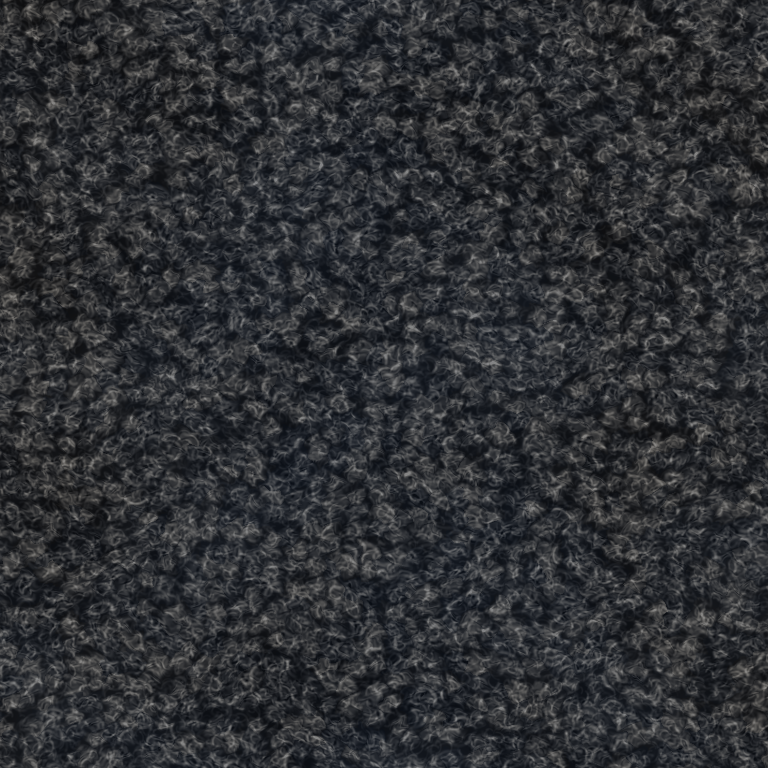
Write a Shadertoy shader that draws this texture.

```glsl
vec3 hash3(vec2 p) {
    vec3 q = fract(vec3(p.xyx) * vec3(0.1031, 0.1030, 0.0973));
    q += dot(q, q.yxz + 33.33);
    return fract((q.xxy + q.yzz) * q.zyx);
}

mat2 rotation(float a) {
    return mat2(cos(a), sin(a), -sin(a), cos(a));
}

// Loose curled hairs: one short arc per cell, mostly lying flat
float curledHairs(vec2 p, float seed) {
    vec2 cell = floor(p);
    float light = 0.0;
    for (int y = -1; y <= 1; y++)
    for (int x = -1; x <= 1; x++) {
        vec2 id = cell + vec2(x, y);
        vec3 place = hash3(id + seed);
        vec3 shape = hash3(id + seed + 57.0);
        float angle = 1.57 + (shape.x - 0.5) * 2.6;
        vec2 facing = vec2(cos(angle), sin(angle)) * (place.z < 0.35 ? -1.0 : 1.0);
        float radius = mix(0.3, 0.9, shape.y);
        vec2 v = p - id - place.xy + facing * radius;
        float len = length(v);
        float line = 1.0 - smoothstep(0.0, 0.19, abs(len - radius));
        float span = smoothstep(0.4, 0.8, dot(v, facing) / max(len, 0.001));
        light = max(light, line * span * mix(0.25, 1.0, shape.z));
    }
    return light;
}

// Tufts: x = dome height, y = strand wave, z = random shade
vec3 woolTufts(vec2 p) {
    vec2 cell = floor(p);
    vec3 tuft = vec3(-1.0, 0.0, 0.5);
    float top = -9.0;
    for (int y = -1; y <= 1; y++)
    for (int x = -1; x <= 1; x++) {
        vec2 id = cell + vec2(x, y);
        vec3 place = hash3(id + 11.0);
        vec3 shape = hash3(id + 83.0);
        vec2 d = p - id - 0.5 - (place.xy - 0.5) * 0.7;
        d = rotation((shape.x - 0.5) * 0.9) * d;
        d /= vec2(0.53, 0.49) * mix(0.75, 1.2, shape.y);
        float dome = 1.0 - dot(d, d);
        float height = dome + place.z * 0.35;
        if (height > top) {
            top = height;
            float bow = d.y + (shape.z - 0.25) * 0.7 * d.x * d.x;
            float strands = sin(bow * 10.0 + 1.5 * sin(d.x * 4.0 + place.z * 6.0) + shape.y * 6.28);
            strands *= 0.6 + 0.4 * sin(d.x * 5.0 + d.y * 4.0 + shape.x * 6.28);
            tuft = vec3(dome, strands, shape.z);
        }
    }
    return tuft;
}

void mainImage(out vec4 fragColor, in vec2 fragCoord) {
    vec2 uv = fragCoord / iResolution.xy;

    // Uneven rows and frayed tuft outlines
    vec2 p = uv + 0.004 * sin(uv.yx * vec2(31.0, 27.0) + 2.0 * sin(uv * 13.0));
    vec2 frayed = p + 0.0028 * sin(uv.yx * vec2(273.0, 241.0) + 2.5 * sin(uv * vec2(151.0, 167.0)));
    vec3 tuft = woolTufts(frayed * vec2(38.0, 41.0));
    float body = smoothstep(-0.75, 0.85, tuft.x);

    // Bright hairs at four scales, dark ones between them
    float hairs = curledHairs(p * 46.0, 5.0);
    hairs += 0.9 * curledHairs(rotation(0.3) * p * 58.0, 131.0);
    hairs += 0.8 * curledHairs(rotation(-0.4) * p * 72.0 + 90.0, 277.0);
    hairs += 0.7 * curledHairs(rotation(0.15) * p * 85.0 + 40.0, 419.0);
    float darkHairs = curledHairs(rotation(-0.2) * p * 60.0 + 70.0, 613.0);

    // Broad patches of wear, with smaller ones inside
    float patches = sin(uv.x * 9.0 + 2.0 * sin(uv.y * 7.0)) * sin(uv.y * 11.0 + 1.5 * sin(uv.x * 8.0));
    float clumps = sin(uv.x * 43.0 + 2.0 * sin(uv.y * 29.0)) * sin(uv.y * 47.0 + 2.0 * sin(uv.x * 33.0));

    float value = 0.07 + 0.105 * body;
    value += body * (0.055 * tuft.y + 0.09 * (tuft.z - 0.5));
    value += 0.19 * hairs * mix(0.4, 1.0, body) - 0.09 * darkHairs * body;
    value += 0.014 * patches + 0.014 * clumps;
    value = clamp(value, 0.055, 0.52);

    // Blue shadows, warm grey wool
    vec3 color = value + vec3(-0.010, 0.0, 0.018) * (1.0 - smoothstep(0.12, 0.4, value));
    float warmth = 0.5 * (tuft.z - 0.5) + abs(uv.x - 0.5) - 0.25 - 0.3 * patches;
    color += vec3(0.016, 0.002, -0.018) * warmth;
    fragColor = vec4(color, 1.0);
}
```
